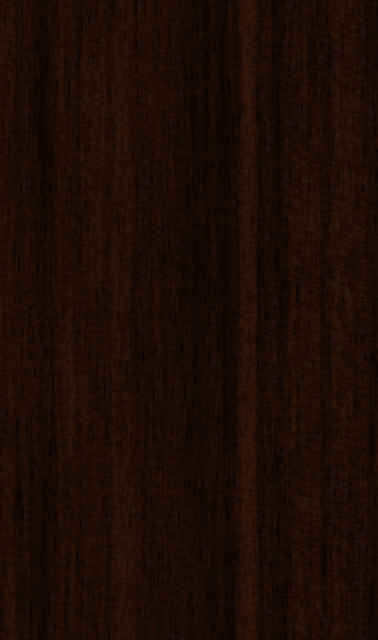
A Shadertoy shader for this texture:

```glsl
const vec3 DARK_WOOD = vec3(0.047, 0.019, 0.014);
const vec3 MID_WOOD = vec3(0.113, 0.046, 0.022);
const vec3 LIGHT_WOOD = vec3(0.190, 0.087, 0.034);
const float BASE_TONE = 0.49;
const float STREAK_AMOUNT = 0.24;
const float FIBER_AMOUNT = 0.30;
const float GRAIN_AMOUNT = 0.32;
const float RIPPLE_AMOUNT = 0.26;
const float PORE_DEPTH = 0.24;
const float PORE_SHARE = 0.42;
const vec2 PORE_CELLS = vec2(74.0, 21.0);
const int PORE_LAYERS = 3;

// Growth bands: centre, half width, change of tone
const int BAND_COUNT = 16;
const vec3 BANDS[BAND_COUNT] = vec3[BAND_COUNT](
    vec3(0.050, 0.014, -0.12), vec3(0.115, 0.030, -0.24),
    vec3(0.207, 0.009, -0.15), vec3(0.250, 0.070, 0.12),
    vec3(0.287, 0.008, -0.15), vec3(0.335, 0.035, 0.10),
    vec3(0.362, 0.004, -0.16), vec3(0.550, 0.095, -0.19),
    vec3(0.608, 0.021, -0.10), vec3(0.657, 0.022, 0.40),
    vec3(0.690, 0.008, -0.13), vec3(0.735, 0.018, -0.21),
    vec3(0.810, 0.038, 0.09), vec3(0.855, 0.009, -0.11),
    vec3(0.920, 0.048, 0.06), vec3(0.985, 0.014, -0.18));

float hash(vec2 p) {
    vec3 q = fract(vec3(p.xyx) * 0.1031);
    q += dot(q, q.yzx + 33.33);
    return fract((q.x + q.y) * q.z);
}

float noise(vec2 p) {
    vec2 cell = floor(p);
    vec2 f = fract(p);
    f = f * f * (3.0 - 2.0 * f);
    float low = mix(hash(cell), hash(cell + vec2(1, 0)), f.x);
    float high = mix(hash(cell + vec2(0, 1)), hash(cell + vec2(1, 1)), f.x);
    return mix(low, high, f.y);
}

float signedNoise(vec2 p) {
    return noise(p) - 0.5;
}

float bandTone(float x) {
    float tone = BASE_TONE;
    for (int i = 0; i < BAND_COUNT; i++) {
        float d = (x - BANDS[i].x) / BANDS[i].y;
        tone += BANDS[i].z * exp(-d * d * d * d);
    }
    return tone;
}

// Short upright dark dashes, one per occupied cell
float pores(vec2 p, float pixel) {
    float cover = 0.0;
    for (int i = 0; i < PORE_LAYERS; i++) {
        float seed = float(i) * 37.0;
        vec2 grid = p * PORE_CELLS + vec2(seed * 1.37, seed);
        grid.y += hash(vec2(floor(grid.x), seed)) * 9.0;
        vec2 cell = floor(grid);
        float pick = hash(cell + seed + 5.0);
        float size = hash(cell + seed + 11.0);
        vec2 centre = vec2(mix(0.3, 0.7, hash(cell + 19.0)), 0.5);
        vec2 d = abs(fract(grid) - centre) / PORE_CELLS;
        d.y = max(d.y - mix(0.004, 0.020, size), 0.0);
        float radius = mix(0.0012, 0.0024, size);
        float dash = 1.0 - smoothstep(radius - pixel * 0.5, radius + pixel * 0.5, length(d));
        cover = max(cover, dash * step(pick, PORE_SHARE) * mix(0.4, 1.0, size));
    }
    return cover;
}

void mainImage(out vec4 fragColor, in vec2 fragCoord) {
    vec2 p = fragCoord / iResolution.x;
    float pixel = 1.0 / iResolution.x;

    // Bands drift slightly along the board
    float drift = 0.005 * signedNoise(vec2(p.x * 5.0, p.y * 2.5));
    float x = p.x + drift;
    float tone = bandTone(x);

    // Long streaks and thin fibers
    tone += STREAK_AMOUNT * signedNoise(vec2(x * 62.0, p.y * 1.3));
    tone += 0.16 * signedNoise(vec2(x * 11.0, p.y * 3.0) + 40.0);
    tone += FIBER_AMOUNT * signedNoise(vec2(x * 155.0, p.y * 9.0) + 80.0);

    // Fine grain and cross ripple, stronger on the right
    float slant = p.y + 0.16 * p.x + 0.012 * signedNoise(p * vec2(38.0, 18.0));
    float ripple = signedNoise(vec2(p.x * 55.0, slant * 150.0));
    float grain = signedNoise(p * vec2(170.0, 210.0) + 120.0);
    float rippleShare = mix(0.7, 1.25, smoothstep(0.55, 0.8, p.x));
    float relief = mix(0.6, 1.15, smoothstep(0.1, 0.6, tone));
    tone += relief * (GRAIN_AMOUNT * grain + RIPPLE_AMOUNT * rippleShare * ripple);

    tone -= PORE_DEPTH * pores(vec2(x, p.y), pixel);

    // Dark, middle and light wood
    tone = clamp(tone, 0.0, 1.0);
    vec3 color = mix(DARK_WOOD, MID_WOOD, smoothstep(0.0, 0.1, tone) * min(tone / 0.45, 1.0));
    color = mix(color, LIGHT_WOOD, max(tone - 0.45, 0.0) / 0.55);
    fragColor = vec4(color, 1.0);
}
```
